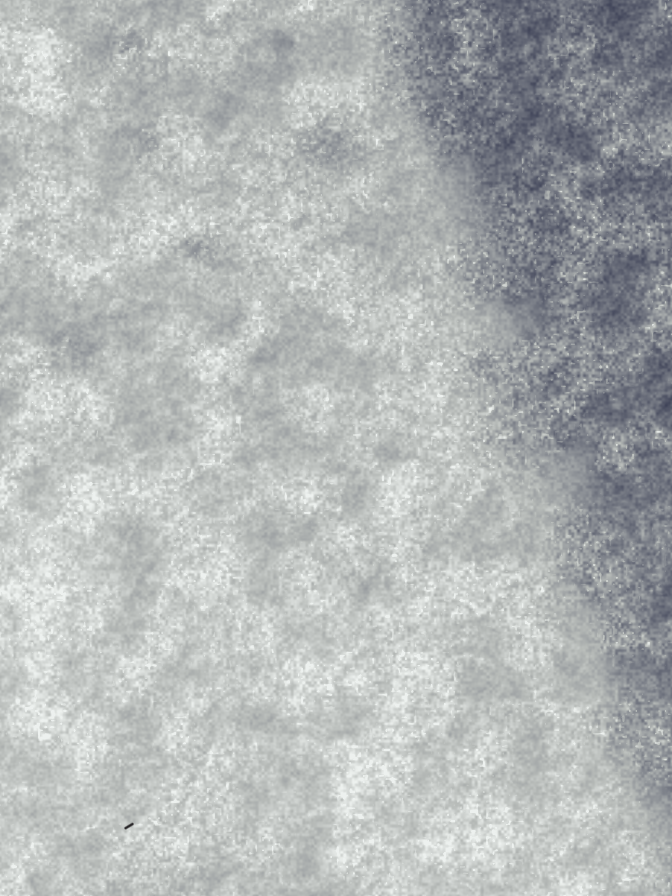
Write a Shadertoy shader that draws this texture.

```glsl
// Sunlit granular snow with a blue shadow falling down the right side.
// Layered value noise gives drifts, clumps and crystals; a few soft dents
// and one tiny twig break the surface. Brightness then picks the tint.

const float LIT_LEVEL = 0.722;
const float SHADE_TOP = 0.43;        // shadow brightness at the top edge
const float SHADE_BOTTOM = 0.52;
const float CLUMP_SCALE = 15.0;      // clumps across the canvas width
const float GRAIN_SCALE = 230.0;     // crystals across the canvas width
const float CLUMP_CONTRAST = 0.27;
const float RELIEF_CONTRAST = 0.15;
const float GRAIN_CONTRAST = 0.24;
const float SPARKLE = 0.13;
const int DENTS = 6;
const vec2 LIGHT_STEP = vec2(-0.006, 0.010);
const vec2 TWIG = vec2(0.192, 0.104);
const vec3 TWIG_COLOR = vec3(0.16, 0.15, 0.16);

float hash(vec2 cell) {
    uvec2 q = uvec2(ivec2(cell)) * uvec2(1597u, 3571u);
    uint n = (q.x ^ (q.y << 7)) * 73471u;
    n = (n ^ (n >> 15)) * 48271u;
    n = (n ^ (n >> 13)) * 69621u;
    return float((n ^ (n >> 16)) & 65535u) / 65535.0;
}

float noise(vec2 p) {
    vec2 cell = floor(p);
    vec2 f = p - cell;
    f = f * f * (3.0 - 2.0 * f);
    float low = mix(hash(cell), hash(cell + vec2(1, 0)), f.x);
    float high = mix(hash(cell + vec2(0, 1)), hash(cell + vec2(1, 1)), f.x);
    return mix(low, high, f.y);
}

// Octave sum, centred on zero
float fbm(vec2 p) {
    float sum = 0.0, weight = 0.5;
    for (int i = 0; i < 5; i++) {
        sum += weight * (noise(p) - 0.5);
        p = mat2(1.6, 1.2, -1.2, 1.6) * p + 17.3;
        weight *= 0.6;
    }
    return sum;
}

// Soft hollows scattered over the upper left
float dents(vec2 p) {
    float depth = 0.0;
    for (int i = 0; i < DENTS; i++) {
        float k = float(i);
        vec2 center = vec2(0.03, 0.72) + vec2(0.5, 0.6) * fract(k * vec2(0.618, 0.755) + vec2(0.3, 0.9));
        float radius = mix(0.018, 0.045, fract(k * 0.37 + 0.6));
        vec2 d = (p - center) / radius;
        depth += 0.14 * exp(-dot(d, d * vec2(0.8, 1.3)));
    }
    return depth;
}

float segment(vec2 p, vec2 a, vec2 b) {
    vec2 ab = b - a;
    return length(p - a - ab * clamp(dot(p - a, ab) / dot(ab, ab), 0.0, 1.0));
}

// Neutral when bright, bluer as it darkens
vec3 snowTint(float level) {
    return vec3(level, level + 0.016, level + max(0.006, 0.148 - 0.2 * level));
}

void mainImage(out vec4 fragColor, in vec2 fragCoord) {
    vec2 p = fragCoord / iResolution.x;
    float pixel = 1.0 / iResolution.x;

    // Surface layers
    float drift = fbm(p * 4.0 + 31.0);
    vec2 warped = p + 0.012 * vec2(noise(p * 40.0 + 5.0), noise(p * 40.0 + 71.0));
    float clump = fbm(warped * CLUMP_SCALE + 9.0);
    float relief = clump - fbm((warped + LIGHT_STEP) * CLUMP_SCALE + 9.0);
    float grain = 0.65 * noise(p * GRAIN_SCALE + 40.0)
                + 0.35 * noise(p * GRAIN_SCALE * 0.55 + 90.0) - 0.5;
    float crust = smoothstep(-0.22, 0.18, clump);

    // Shadow with a ragged slanting edge
    float edge = 1.03 - 0.41 * p.y + 0.05 * p.y * p.y;
    float shadow = smoothstep(-0.07, 0.10, p.x - edge + 0.20 * drift + 0.22 * clump);

    // Broad light: brightest low on the left and at the bottom
    float lit = LIT_LEVEL + 0.06 * exp(-2.5 * dot(p - vec2(0.05, 0.35), p - vec2(0.05, 0.35)));
    lit += 0.06 * exp(-14.0 * dot(p - vec2(0.7, 0.1), p - vec2(0.7, 0.1)));
    lit += 0.10 * drift - dents(p + 0.03 * vec2(clump, drift));
    float shade = mix(SHADE_BOTTOM, SHADE_TOP, smoothstep(0.2, 1.2, p.y)) + 0.12 * drift;

    // Texture is stronger inside the shadow
    float level = mix(lit, shade, shadow);
    float gain = mix(1.0, 1.4, shadow);
    level += gain * (CLUMP_CONTRAST * clump + RELIEF_CONTRAST * relief);
    level += gain * GRAIN_CONTRAST * grain * mix(0.55, 1.15, crust);
    level += gain * SPARKLE * crust * smoothstep(0.74, 0.96, noise(p * GRAIN_SCALE * 0.9 + 150.0));

    vec3 color = snowTint(clamp(level, 0.22, 0.93));

    // Twig
    float twig = segment(p, TWIG - vec2(0.005, 0.003), TWIG + vec2(0.005, 0.003)) - 0.0018;
    color = mix(color, TWIG_COLOR, 1.0 - smoothstep(-pixel, pixel, twig));
    fragColor = vec4(color, 1.0);
}
```
